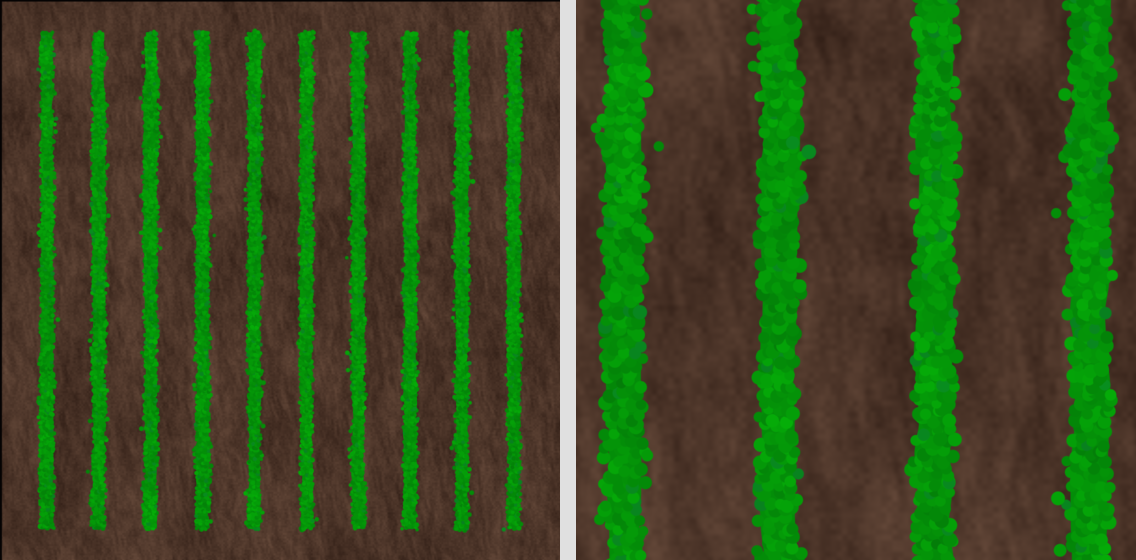
Left, the full canvas; right, a detail of the centre.
A WebGL 2 fragment shader for this pattern:

```glsl
#version 300 es
precision highp float;
// Ten ragged rows of leafy green crop planted in fibrous brown soil.

uniform vec2 u_resolution;
out vec4 fragColor;

// Rows
const float ROW_COUNT = 10.0;
const float FIRST_ROW = 0.0835;
const float ROW_PITCH = 0.0927;
const float ROW_HALF_WIDTH = 0.0112;
const float ROW_HALF_LENGTH = 0.444;
const float WIDTH_WOBBLE = 0.0042;
const float STRAY_REACH = 0.0015;

// Leaves
const float LEAF_CELL = 0.005;
const float LEAF_RADIUS = 0.0040;
const vec3 LEAF_DARK = vec3(0.01, 0.48, 0.03);
const vec3 LEAF_LIGHT = vec3(0.02, 0.69, 0.03);
const vec3 LEAF_TEAL = vec3(0.04, 0.50, 0.17);

// Soil
const vec3 SOIL_DARK = vec3(0.205, 0.130, 0.095);
const vec3 SOIL_LIGHT = vec3(0.395, 0.285, 0.225);
const vec2 FIBRE_FREQ = vec2(190.0, 62.0);
const vec2 BLOTCH_FREQ = vec2(17.0, 9.0);

// Dark edge along the left and top
const vec3 EDGE_COLOR = vec3(0.02, 0.01, 0.01);
const vec2 EDGE_WIDTH = vec2(0.0035, 0.0028);

float hash(vec2 p, float seed) {
    uvec3 q = uvec3(ivec3(vec3(p, seed))) * uvec3(1597334673u, 3812015801u, 2798796415u);
    uint n = (q.x ^ q.y ^ q.z) * 1597334673u;
    n = (n ^ (n >> 15)) * 2246822519u;
    return float((n ^ (n >> 13)) >> 8) / 16777216.0;
}

float noise(vec2 p, float seed) {
    vec2 i = floor(p), f = fract(p);
    f = f * f * (3.0 - 2.0 * f);
    return mix(mix(hash(i, seed), hash(i + vec2(1, 0), seed), f.x),
               mix(hash(i + vec2(0, 1), seed), hash(i + vec2(1, 1), seed), f.x), f.y);
}

// Signed distance to the nearest row, with uneven width and a slight sway
float rowDistance(vec2 p) {
    float row = clamp(round((p.x - FIRST_ROW) / ROW_PITCH), 0.0, ROW_COUNT - 1.0);
    float dx = p.x - FIRST_ROW - row * ROW_PITCH;
    float side = dx < 0.0 ? 0.0 : 1.0;
    float lumps = noise(vec2(p.y * 48.0, row * 2.0 + side), 3.0) - 0.5;
    float swell = noise(vec2(p.y * 5.0, row), 4.0) - 0.5;
    float sway = (noise(vec2(p.y * 22.0, row), 5.0) - 0.5) * 0.0022;
    float halfWidth = ROW_HALF_WIDTH + WIDTH_WOBBLE * (0.7 * lumps + 0.5 * swell);
    return max(abs(dx + sway) - halfWidth, abs(p.y - 0.499) - ROW_HALF_LENGTH);
}

vec3 soil(vec2 p) {
    // Bend the coordinates so that the fibres lean and wander
    vec2 bent = p + vec2(0.012 * noise(p * 24.0, 6.0) + 0.12 * p.y, 0.0);
    float fibre = noise(bent * FIBRE_FREQ, 7.0);
    float strand = noise(bent * FIBRE_FREQ * vec2(0.45, 0.4), 8.0);
    float grain = noise(p * 300.0, 9.0);
    float blotch = noise(p * BLOTCH_FREQ, 10.0);
    float tone = 0.26 * fibre + 0.27 * strand + 0.18 * grain + 0.29 * blotch;
    return mix(SOIL_DARK, SOIL_LIGHT, clamp(0.5 + 1.25 * (tone - 0.5), 0.0, 1.0));
}

vec3 leafColor(vec2 cell) {
    float patchTone = noise(cell * 0.16, 11.0);
    float tone = 0.65 * hash(cell, 12.0) + 0.35 * patchTone;
    vec3 color = mix(LEAF_DARK, LEAF_LIGHT, tone);
    return mix(color, LEAF_TEAL, 0.65 * step(0.95, hash(cell, 13.0)));
}

void main() {
    vec2 p = gl_FragCoord.xy / u_resolution;
    float soft = 1.0 / min(u_resolution.x, u_resolution.y);
    vec3 color = soil(p);

    // Solid heart of each row, below the separate leaves
    float heart = 1.0 - smoothstep(-soft, soft, rowDistance(p) + 0.001);
    color = mix(color, mix(LEAF_DARK, LEAF_LIGHT, 0.35), heart);

    // Overlapping round leaves on a jittered grid; a few stray past the edge
    vec2 home = floor(p / LEAF_CELL);
    for (int y = -1; y <= 1; y++) {
        for (int x = -1; x <= 1; x++) {
            vec2 cell = home + vec2(x, y) + 8.0;
            vec2 jitter = vec2(hash(cell, 1.0), hash(cell, 2.0));
            vec2 center = (cell - 8.0 + jitter) * LEAF_CELL;
            float reach = -log(hash(cell, 14.0) + 0.0001) * STRAY_REACH;
            if (rowDistance(center) > reach - 0.001) continue;
            float radius = LEAF_RADIUS * mix(0.75, 1.1, hash(cell, 15.0));
            float cover = 1.0 - smoothstep(-soft, soft, length(p - center) - radius);
            color = mix(color, leafColor(cell), cover);
        }
    }

    // Narrow dark edge
    vec2 inside = smoothstep(EDGE_WIDTH - soft, EDGE_WIDTH + soft, vec2(p.x, 1.0 - p.y));
    color = mix(EDGE_COLOR, color, inside.x * inside.y);
    fragColor = vec4(color, 1.0);
}
```
